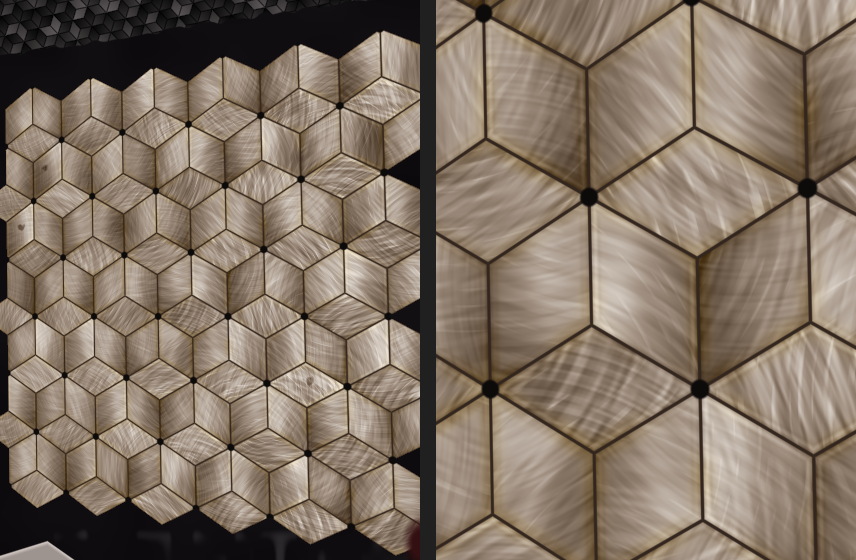
Left, the full canvas; right, a detail of the centre.
Reproduce this pattern procedurally as a WebGL 1 fragment shader.

```glsl
precision highp float;
// Brushed metal mosaic of tumbling blocks: rhombi laid along the edges of a
// triangular lattice, seen in slight perspective on black. Each tile gets its
// own curved sheen, arc scratches and warm stains; dark pits mark the corners.

uniform vec2 u_resolution;

const float ROOT3 = 1.7320508;
const float THIRD_TURN = 1.0471976;

struct Tile {
  vec2 center;  // lattice position
  vec2 local;   // offset, long diagonal along x
  float kind;   // 0 flat, 1 falling to the right, 2 rising to the right
  float edge;   // distance to the nearest side
};

float hash(vec2 p) {
  return fract(sin(dot(p, vec2(127.1, 311.7))) * 43758.5453);
}

float noise(vec2 p) {
  vec2 i = floor(p), f = fract(p);
  f = f * f * (3.0 - 2.0 * f);
  return mix(mix(hash(i), hash(i + vec2(1.0, 0.0)), f.x),
             mix(hash(i + vec2(0.0, 1.0)), hash(i + 1.0), f.x), f.y);
}

mat2 rotation(float a) {
  return mat2(cos(a), sin(a), -sin(a), cos(a));
}

// Tries the three rhombus directions and keeps the one containing q.
Tile findTile(vec2 q) {
  Tile best = Tile(vec2(0.0), vec2(0.0), 0.0, -1.0);
  for (int k = 0; k < 3; k++) {
    mat2 turn = rotation(float(k) * THIRD_TURN);
    vec2 g = turn * q;
    float row = floor(g.y / ROOT3 + 0.5);
    float column = 2.0 * floor((g.x - row) * 0.5) + row + 1.0;
    vec2 c = vec2(column, row * ROOT3);
    vec2 l = g - c;
    float edge = 0.5 * (1.0 - abs(l.x) - ROOT3 * abs(l.y));
    if (edge > best.edge) best = Tile(c * turn, l, float(k), edge);
  }
  return best;
}

vec2 tileId(vec2 center) {
  return floor(center * vec2(2.0, 2.0 / ROOT3) + 0.5);
}

// Perspective: tiles grow to the right; returns lattice position and scale.
vec3 panelSpace(vec2 p) {
  float x = p.x + (p.y - 0.58) * (0.01 + 0.021 * p.x) - 0.0833;
  float size = 0.1373 + 0.0404 * x;
  return vec3(2.035 * x / size, ROOT3 * (p.y - 0.58) / size, size);
}

// Fine arcs swept around a pivot outside the tile.
float scratches(vec2 offset, float seed, float density) {
  vec2 v = rotation(seed * 6.2832) * offset + vec2(2.6, 0.0);
  return noise(vec2(length(v) * density, atan(v.y, v.x) * 7.0) + seed * 91.0) - 0.5;
}

vec3 metal(float light) {
  vec3 tint = mix(vec3(0.0, -0.07, -0.13), vec3(0.0, -0.04, -0.08),
                  smoothstep(0.55, 0.85, light));
  return vec3(light) + tint;
}

vec3 tileColor(Tile t, vec2 q, float pixel) {
  vec2 id = tileId(t.center), offset = q - t.center;
  float a = hash(id), b = hash(id + 37.3);
  float isFlat = 1.0 - step(0.5, t.kind);
  float side = t.kind * 2.0 - 3.0;

  // Sheen: side tiles brighten toward their upper corner.
  float slope = side * offset.x * 1.25 - t.local.x * 0.3;
  float curved = 0.56 + (0.13 + 0.10 * b) * slope
               + 0.08 * exp(-12.0 * pow(slope - 0.4 * b, 2.0));
  float plain = 0.60 + 0.06 * (b - 0.5) + 0.07 * dot(offset, vec2(0.6, 0.8));
  float light = mix(curved, plain, isFlat) + 0.12 * (a - 0.5);
  light += 0.14 * (noise(q * 1.4 + a * 20.0) - 0.5);

  // Brushing is rougher on flat tiles and toward the right.
  float rough = mix(0.10, 0.19, isFlat) * (0.65 + 0.07 * clamp(q.x, 0.0, 9.0));
  light += rough * (scratches(offset, a, 20.0) + 0.7 * scratches(offset, b, 34.0));
  float glint = max(scratches(offset, a + 0.07 * b, 26.0) - 0.2, 0.0);
  light += glint * rough * 2.2;

  // Thin bevel, shaded border and an occasional dark blemish.
  light -= 0.09 * (1.0 - smoothstep(0.02, 0.13, t.edge));
  light += 0.13 * b * (1.0 - smoothstep(0.0, 0.03 + pixel, abs(t.edge - 0.05)));
  float spot = length(offset - 0.2 * (vec2(a, b) - 0.5)) + 0.12 * noise(q * 12.0);
  light -= 0.25 * step(0.97, b) * (1.0 - smoothstep(0.1, 0.2, spot));
  vec3 color = metal(clamp(light, 0.2, 0.92));
  float stain = noise(q * 2.5 + 5.0) * (1.0 - smoothstep(0.0, 0.2, t.edge));
  color += vec3(0.02, 0.0, -0.08) * stain;

  // Seams and the pits where six tiles meet.
  vec3 gap = vec3(0.20, 0.15, 0.12);
  color = mix(gap, color, smoothstep(0.012 - 0.5 * pixel, 0.016 + 0.7 * pixel, t.edge));
  float pit = length(vec2(1.0 - abs(t.local.x), t.local.y));
  return mix(vec3(0.05, 0.04, 0.04), color, smoothstep(0.07, 0.09 + pixel, pit));
}

// Black table with a strip of dark facets above and a pale corner below.
vec3 backdrop(vec2 p, float pixel) {
  vec3 color = vec3(0.045, 0.035, 0.045) + 0.025 * noise(p * 9.0);
  float scuff = noise(p * vec2(30.0, 14.0)) * (1.0 - smoothstep(0.05, 0.12, p.y));
  color += 0.12 * smoothstep(0.6, 0.95, scuff);
  Tile facet = findTile(rotation(0.3) * p * 42.0);
  float grey = 0.08 + 0.24 * pow(hash(tileId(facet.center)), 2.0);
  grey += 0.07 * facet.local.x;
  grey *= 0.4 + 0.6 * smoothstep(0.0, 0.12, facet.edge);
  float strip = p.y - 1.205 - 0.156 * p.x + 0.012 * noise(p * 40.0);
  color = mix(color, vec3(grey, grey * 0.94, grey * 0.95), smoothstep(-pixel, pixel, strip));
  float x = p.x - 0.113;
  float corner = 0.045 + min(0.31 * x, -0.7 * x) - p.y;
  vec3 pale = vec3(0.62, 0.58, 0.56) + 0.2 * (1.0 - smoothstep(0.0, 0.012, corner));
  return mix(color, pale, smoothstep(-pixel, pixel, corner));
}

void main() {
  vec2 p = gl_FragCoord.xy / u_resolution.x;
  float pixel = 1.0 / u_resolution.x;
  vec3 panel = panelSpace(p);
  Tile t = findTile(panel.xy);
  vec2 c = t.center / vec2(1.0, ROOT3);
  bool laid = c.x > -1.1 && c.x < 10.7 && c.y > -3.1 && c.y < 3.6;
  vec3 color = backdrop(p, pixel);
  if (laid) color = tileColor(t, panel.xy, 2.035 * pixel / panel.z);
  float shadow = 1.0 - smoothstep(0.02, 0.06, length((p - vec2(1.0, 0.04)) * vec2(1.3, 0.8)));
  gl_FragColor = vec4(mix(color, vec3(0.20, 0.06, 0.07), shadow), 1.0);
}
```
